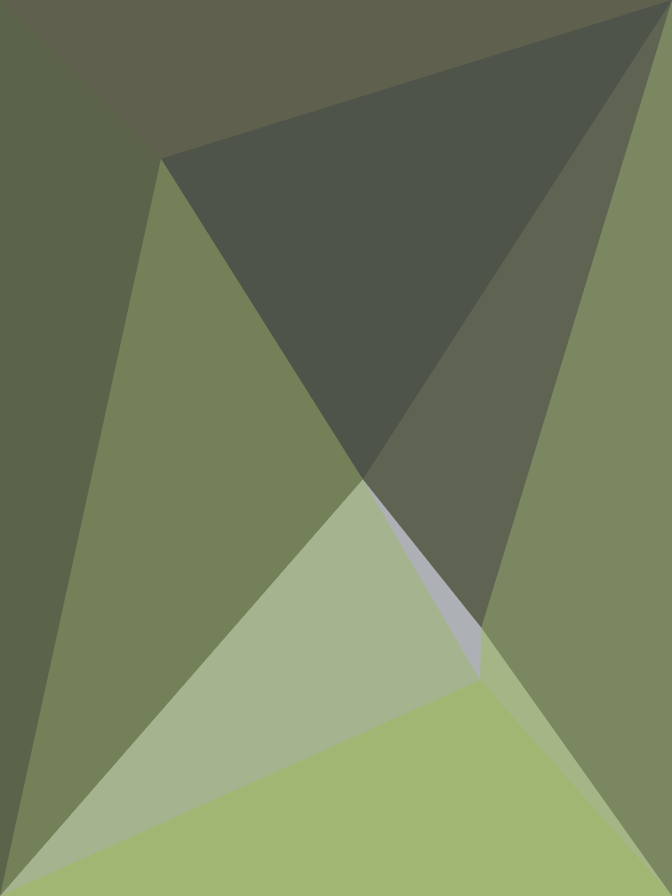
A Shadertoy shader for this background:

```glsl
#define SHOULDER vec2(0.2396, 0.8229)
#define CENTRE   vec2(0.5399, 0.4650)
#define RIDGE    vec2(0.7162, 0.2995)
#define FOOT     vec2(0.7144, 0.2409)
#define EDGE_SOFTNESS 1.0

const vec2 BOTTOM_LEFT = vec2(0.0, 0.0);
const vec2 BOTTOM_RIGHT = vec2(1.0, 0.0);
const vec2 TOP_LEFT = vec2(0.0, 1.0);
const vec2 TOP_RIGHT = vec2(1.0, 1.0);

const vec3 UMBER = vec3(0.371, 0.377, 0.306);
const vec3 MOSS = vec3(0.357, 0.392, 0.290);
const vec3 OLIVE = vec3(0.455, 0.502, 0.345);
const vec3 SLATE = vec3(0.306, 0.329, 0.290);
const vec3 TAUPE = vec3(0.373, 0.388, 0.318);
const vec3 SAGE = vec3(0.478, 0.529, 0.376);
const vec3 SILVER = vec3(0.678, 0.690, 0.710);
const vec3 PALE_GREEN = vec3(0.647, 0.702, 0.561);
const vec3 LIGHT_GREEN = vec3(0.647, 0.710, 0.522);
const vec3 LIME = vec3(0.627, 0.714, 0.447);

float cross2(vec2 a, vec2 b) {
    return a.x * b.y - a.y * b.x;
}

// Signed distance to the line a-b, positive on its left
float lineDistance(vec2 p, vec2 a, vec2 b) {
    return cross2(normalize(b - a), p - a);
}

// Adds one facet: colour in rgb, weighted by coverage in a
void addFacet(inout vec4 sum, vec2 fragCoord, vec2 a, vec2 b, vec2 c, vec3 colour) {
    a *= iResolution.xy;
    b *= iResolution.xy;
    c *= iResolution.xy;
    float winding = sign(cross2(b - a, c - a));
    float inside = min(winding * lineDistance(fragCoord, a, b),
                   min(winding * lineDistance(fragCoord, b, c),
                       winding * lineDistance(fragCoord, c, a)));
    float coverage = clamp(0.5 + inside / EDGE_SOFTNESS, 0.0, 1.0);
    sum += vec4(colour, 1.0) * coverage;
}

void mainImage(out vec4 fragColor, in vec2 fragCoord) {
    vec4 sum = vec4(0.0);

    // Dark upper facets
    addFacet(sum, fragCoord, TOP_LEFT, TOP_RIGHT, SHOULDER, UMBER);
    addFacet(sum, fragCoord, BOTTOM_LEFT, TOP_LEFT, SHOULDER, MOSS);
    addFacet(sum, fragCoord, SHOULDER, TOP_RIGHT, CENTRE, SLATE);
    addFacet(sum, fragCoord, CENTRE, TOP_RIGHT, RIDGE, TAUPE);

    // Mid-tone side facets
    addFacet(sum, fragCoord, BOTTOM_LEFT, SHOULDER, CENTRE, OLIVE);
    addFacet(sum, fragCoord, TOP_RIGHT, BOTTOM_RIGHT, RIDGE, SAGE);

    // Bright lower facets
    addFacet(sum, fragCoord, CENTRE, RIDGE, FOOT, SILVER);
    addFacet(sum, fragCoord, BOTTOM_LEFT, CENTRE, FOOT, PALE_GREEN);
    addFacet(sum, fragCoord, FOOT, RIDGE, BOTTOM_RIGHT, LIGHT_GREEN);
    addFacet(sum, fragCoord, BOTTOM_LEFT, BOTTOM_RIGHT, FOOT, LIME);

    // Normalised weights keep shared edges free of seams
    fragColor = vec4(sum.rgb / max(sum.a, 0.0001), 1.0);
}
```
